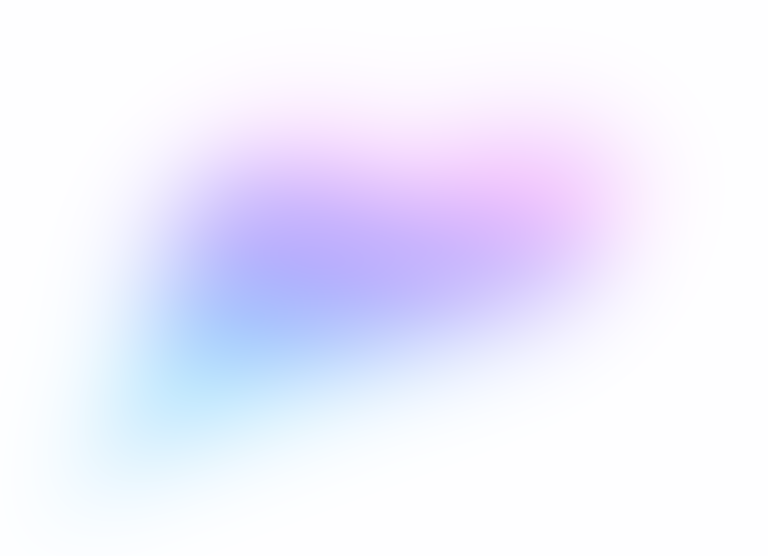
A Shadertoy shader for this background:

```glsl
// A soft pastel cloud on white: a four-sided shape with heavily blurred edges,
// tinted by a slanted gradient from pink through violet and blue to cyan.
// Each side is a Gaussian-blurred half plane; their product is the coverage.

const vec3 PAPER = vec3(0.998, 0.998, 1.0);
const int STOP_COUNT = 5;
const vec3 STOPS[STOP_COUNT] = vec3[](
    vec3(0.93, 0.71, 0.99),    // pink
    vec3(0.79, 0.68, 0.99),    // violet
    vec3(0.69, 0.67, 0.99),    // indigo
    vec3(0.615, 0.755, 0.99),  // blue
    vec3(0.625, 0.86, 0.99)    // cyan
);

// Lengths are in canvas heights
const float BLUR = 0.097;           // standard deviation of the edge blur
const float TINT_START = 0.054;     // where the tint leaves pink
const float TINT_STEP = 0.135;      // distance between colour stops
const float TINT_SLANT = 0.3;       // fall of the tint bands to the right
const float STOP_OVERLAP = 0.3;     // blending beyond neighbouring stops
const float DIP_X = 0.74;           // shallow dip in the top side
const float DIP_WIDTH = 0.13;
const float DIP_DEPTH = 0.022;

// A point on each side and its inward normal
const vec2 TOP_POINT = vec2(0.541, 0.742);
const vec2 TOP_NORMAL = vec2(0.0, -1.0);
const vec2 RIGHT_POINT = vec2(1.108, 0.604);
const vec2 RIGHT_NORMAL = vec2(-1.0, 0.0);
const vec2 BOTTOM_POINT = vec2(0.721, 0.369);
const vec2 BOTTOM_NORMAL = vec2(-0.347, 0.938);
const vec2 LEFT_POINT = vec2(0.267, 0.405);
const vec2 LEFT_NORMAL = vec2(0.96, -0.278);

// Smooth approximation of the Gaussian integral across an edge
float blurredEdge(float dist) {
    float z = clamp(dist / BLUR, -4.0, 4.0);
    return 0.5 + 0.5 * tanh(0.798 * (z + 0.0447 * z * z * z));
}

float side(vec2 p, vec2 point, vec2 normal) {
    return blurredEdge(dot(p - point, normal));
}

float cloudCoverage(vec2 p) {
    float dipOffset = (p.x - DIP_X) / DIP_WIDTH;
    vec2 dip = vec2(0.0, DIP_DEPTH * exp(-dipOffset * dipOffset));
    return side(p, TOP_POINT - dip, TOP_NORMAL)
         * side(p, RIGHT_POINT, RIGHT_NORMAL)
         * side(p, BOTTOM_POINT, BOTTOM_NORMAL)
         * side(p, LEFT_POINT, LEFT_NORMAL);
}

// Sum of overlapping colour steps along the slanted axis
vec3 cloudTint(vec2 p) {
    float t = (1.0 - p.y - TINT_SLANT * p.x - TINT_START) / TINT_STEP;
    vec3 tint = STOPS[0];
    for (int i = 1; i < STOP_COUNT; i++) {
        float end = float(i);
        float blend = smoothstep(end - 1.0 - STOP_OVERLAP, end + STOP_OVERLAP, t);
        tint += (STOPS[i] - STOPS[i - 1]) * blend;
    }
    return tint;
}

void mainImage(out vec4 fragColor, in vec2 fragCoord) {
    vec2 p = fragCoord / iResolution.y;
    vec3 color = mix(PAPER, cloudTint(p), cloudCoverage(p));
    fragColor = vec4(color, 1.0);
}
```
